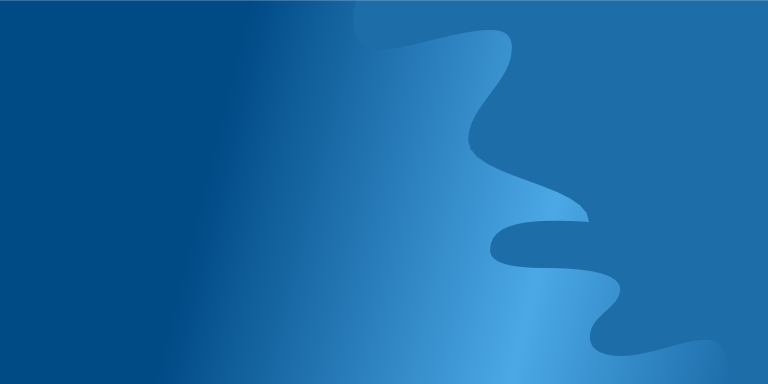
Give the GLSL for this background, as a WebGL 1 fragment shader.

```glsl
precision highp float;
// Blue slanted gradient on the left, cut by a flat blue area with a wavy liquid edge.

uniform vec2 u_resolution;

// Lengths are in canvas heights: x runs 0..2, y runs 0..1.
const float ASPECT = 2.0;
const vec3 DEEP_BLUE = vec3(0.0, 0.29, 0.525);
const vec3 SKY_BLUE = vec3(0.295, 0.66, 0.90);
const vec3 FLAT_BLUE = vec3(0.114, 0.427, 0.659);
const float GLOW_SLANT = 0.25;
const float GLOW_CENTER = 1.578;
const float GLOW_REACH = 0.928;
const float RIM_HEIGHT = 0.0026;
const float RIM_STRENGTH = 0.2;
const int CURVE_STEPS = 12;

// State of the outline being traced
vec2 pen;
float edgeDistance = 10.0;
float side = 1.0; // flips at every crossing to the right of the point

void lineTo(vec2 p, vec2 end) {
  vec2 along = end - pen;
  vec2 rel = p - pen;
  float h = clamp(dot(rel, along) / max(dot(along, along), 1e-8), 0.0, 1.0);
  edgeDistance = min(edgeDistance, length(rel - along * h));
  if ((pen.y > p.y) != (end.y > p.y)) {
    float crossing = pen.x + along.x * rel.y / along.y;
    if (crossing > p.x) side = -side;
  }
  pen = end;
}

// Cubic Bezier from the pen to end, traced as short lines
void curveTo(vec2 p, vec2 c1, vec2 c2, vec2 end) {
  vec2 start = pen;
  for (int i = 1; i <= CURVE_STEPS; i++) {
    float t = float(i) / float(CURVE_STEPS);
    float s = 1.0 - t;
    lineTo(p, s * s * s * start + 3.0 * s * s * t * c1
            + 3.0 * s * t * t * c2 + t * t * t * end);
  }
}

// Signed distance to the wavy edge, positive on its right
float wavyEdge(vec2 p) {
  pen = vec2(0.932, 1.010);
  // upper lobe and bay
  curveTo(p, vec2(0.911, 0.953), vec2(0.911, 0.870), vec2(0.984, 0.870));
  curveTo(p, vec2(1.057, 0.870), vec2(1.193, 0.922), vec2(1.276, 0.922));
  curveTo(p, vec2(1.318, 0.922), vec2(1.333, 0.906), vec2(1.333, 0.875));
  curveTo(p, vec2(1.333, 0.786), vec2(1.219, 0.724), vec2(1.219, 0.635));
  // pointed tip and finger
  curveTo(p, vec2(1.219, 0.536), vec2(1.534, 0.521), vec2(1.534, 0.422));
  curveTo(p, vec2(1.380, 0.432), vec2(1.276, 0.422), vec2(1.276, 0.349));
  curveTo(p, vec2(1.276, 0.312), vec2(1.339, 0.302), vec2(1.422, 0.302));
  // lower bay and lobe
  curveTo(p, vec2(1.536, 0.302), vec2(1.615, 0.286), vec2(1.615, 0.247));
  curveTo(p, vec2(1.615, 0.198), vec2(1.536, 0.180), vec2(1.536, 0.122));
  curveTo(p, vec2(1.536, 0.089), vec2(1.568, 0.073), vec2(1.617, 0.073));
  curveTo(p, vec2(1.693, 0.073), vec2(1.776, 0.115), vec2(1.839, 0.115));
  curveTo(p, vec2(1.880, 0.115), vec2(1.906, 0.083), vec2(1.891, -0.016));
  return side * edgeDistance;
}

void main() {
  vec2 p = gl_FragCoord.xy / u_resolution * vec2(ASPECT, 1.0);
  float pixel = 1.0 / u_resolution.y;

  // slanted glow
  float across = p.x + GLOW_SLANT * (1.0 - p.y);
  float glow = clamp(1.0 - abs(across - GLOW_CENTER) / GLOW_REACH, 0.0, 1.0);
  vec3 color = mix(DEEP_BLUE, SKY_BLUE, glow);

  // flat area
  float cover = clamp(wavyEdge(p) / pixel + 0.5, 0.0, 1.0);
  color = mix(color, FLAT_BLUE, cover);

  // faint light rim along the top
  float rim = clamp((p.y - 1.0 + RIM_HEIGHT) / pixel + 0.5, 0.0, 1.0);
  color = mix(color, vec3(1.0), RIM_STRENGTH * rim);

  gl_FragColor = vec4(color, 1.0);
}
```
